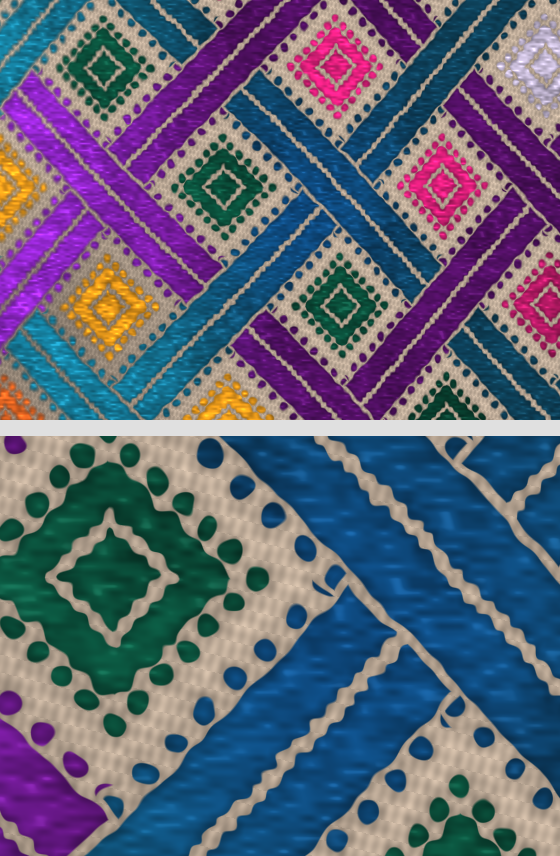
Top, the full canvas; bottom, a detail of the centre.
Write a WebGL 2 fragment shader that draws this pattern.

```glsl
#version 300 es
precision highp float;
// Embroidered basket weave: purple and teal satin strips cross over and under
// on linen, with a beaded diamond in every opening. A skewed lattice places the
// parts, distance functions shape them, and value noise adds thread and wear.

uniform vec2 u_resolution;
out vec4 fragColor;

// Lattice, in units of canvas height
const vec2 CROSSING = vec2(0.267, 0.553);
const vec2 STEP_DOWN = vec2(0.269, -0.283);
const vec2 STEP_UP = vec2(0.257, 0.286);
const float CELL = 0.39;
const float BEND = 0.014;

// Shapes, in units of one cell
const float STRIP_HALF = 0.152;
const float STRIP_REACH = 0.825;
const float SEAM_HALF = 0.015;
const float MOTIF_HALF = 0.172;
const float RING_RADIUS = 0.082;
const float RING_HALF = 0.013;
const float BEAD_RADIUS = 0.023;
const float BEAD_OFFSET = 0.033;
const float STRIP_BEAD_GAP = 0.088;
const float MOTIF_BEAD_GAP = 0.068;
const float STITCH_GAP = 0.044;
const float EDGE_WEAR = 0.016;

// Colours
const vec3 LINEN = vec3(0.80, 0.72, 0.64);
const vec3 PURPLE_LIT = vec3(0.57, 0.15, 0.80);
const vec3 PURPLE_DARK = vec3(0.31, 0.06, 0.38);
const vec3 TEAL_LIT = vec3(0.08, 0.48, 0.60);
const vec3 TEAL_DARK = vec3(0.05, 0.24, 0.33);
const vec3 BLUE_TINT = vec3(0.0, 0.03, 0.14);
const vec3 MOTIF_COLORS[5] = vec3[5](
    vec3(0.95, 0.42, 0.14), vec3(0.97, 0.64, 0.11), vec3(0.04, 0.31, 0.23),
    vec3(0.92, 0.13, 0.51), vec3(0.84, 0.79, 0.91));

float hash(vec2 p) {
    return fract(sin(dot(p, vec2(127.1, 311.7))) * 43758.5453);
}

float noise(vec2 p) {
    vec2 i = floor(p), f = fract(p);
    f = f * f * (3.0 - 2.0 * f);
    return mix(mix(hash(i), hash(i + vec2(1, 0)), f.x),
               mix(hash(i + vec2(0, 1)), hash(i + vec2(1, 1)), f.x), f.y);
}

// Distance to a row of round stitches
float beadRow(float along, float across, float gap) {
    return length(vec2(along - gap * round(along / gap), across)) - BEAD_RADIUS;
}

// Linen line that swells at each stitch; positive inside
float stitchedLine(float along, float across, float halfWidth) {
    return halfWidth * (1.0 + 0.3 * cos(6.2832 * along / STITCH_GAP)) - abs(across);
}

// Satin strip with a centre seam and beaded sides; q = (along, across)
float strip(vec2 q) {
    vec2 a = abs(q);
    float body = max(a.x - STRIP_REACH, a.y - STRIP_HALF);
    body = max(body, stitchedLine(q.x, q.y, SEAM_HALF));
    float beads = beadRow(q.x, a.y - STRIP_HALF - BEAD_OFFSET, STRIP_BEAD_GAP);
    beads = max(beads, max(0.17 - a.x, a.x - 0.78));
    return min(body, beads);
}

// Diamond with an inner ring and a border of beads
float motif(vec2 q) {
    float edge = max(abs(q.x), abs(q.y)), along = min(abs(q.x), abs(q.y));
    float body = edge - MOTIF_HALF - 0.006 * cos(6.2832 * along / MOTIF_BEAD_GAP);
    body = max(body, stitchedLine(along, edge - RING_RADIUS, RING_HALF));
    return min(body, beadRow(along, edge - MOTIF_HALF - BEAD_OFFSET, MOTIF_BEAD_GAP));
}

vec3 stripColor(float row, float glow, float blue) {
    vec3 teal = mix(TEAL_DARK, TEAL_LIT, glow) + BLUE_TINT * blue;
    vec3 purple = mix(PURPLE_DARK, PURPLE_LIT, glow);
    return mod(row, 2.0) < 0.5 ? purple : teal;
}

void main() {
    vec2 p = gl_FragCoord.xy / u_resolution.y;
    vec2 cloth = p - vec2(BEND * cos(6.03 * (p.x - 0.764)), 0.0);
    vec2 uv = inverse(mat2(STEP_DOWN, STEP_UP)) * (cloth - CROSSING);
    uv += EDGE_WEAR * (vec2(noise(p * 65.0), noise(p * 65.0 + 31.0)) - 0.5);

    // Light falls from the left; focus softens there
    float glow = 1.0 - smoothstep(0.1, 0.72, p.x + 0.25 * (p.y - 0.4));
    float blue = exp(-12.0 * dot(p - vec2(0.72, 0.5), p - vec2(0.72, 0.5)));
    float soft = 1.2 / (u_resolution.y * CELL) + 0.012 * (1.0 - smoothstep(0.0, 0.35, p.x));

    // Linen ground with a fine woven grain
    vec2 grain = mat2(0.97, 0.24, -0.24, 0.97) * p * vec2(105.0, 105.0);
    float weave = cos(6.2832 * grain.x + 3.1416 * floor(grain.y * 0.7)) * 0.6
                + cos(6.2832 * grain.y * 0.7) * 0.4;
    vec3 color = LINEN * (1.0 + 0.09 * weave + 0.12 * (noise(p * 130.0) - 0.5));
    color *= 1.0 - 0.28 * exp(-9.0 * dot(p - vec2(0.1, 0.2), p - vec2(0.1, 0.2)));

    // Strips alternate: each is centred on every second crossing
    vec2 nearest = round(uv);
    float downRow = nearest.y + 2.0 * round((uv.x - nearest.y) * 0.5);
    float upCol = nearest.x + 1.0 + 2.0 * round((uv.y - nearest.x - 1.0) * 0.5);
    float down = strip(uv - vec2(downRow, nearest.y));
    float up = strip(vec2(uv.y - upCol, uv.x - nearest.x));
    float diamond = motif(fract(uv) - 0.5);

    float d = min(down, up);
    vec3 thread = stripColor(down < up ? downRow : nearest.x, glow, blue);
    if (diamond < d) {
        thread = MOTIF_COLORS[int(clamp(floor(uv.y) + 2.0, 0.0, 4.0))];
        thread *= 1.0 - 0.3 * smoothstep(0.6, 1.2, p.x - p.y * 0.6);
        d = diamond;
    }

    // Satin strands, glints and a raised edge
    float strands = noise(vec2(p.x * 75.0 + p.y * 20.0, p.y * 190.0));
    float patches = noise(p * 14.0);
    thread *= 0.68 + 0.42 * strands + 0.24 * patches;
    thread += 0.10 * smoothstep(0.72, 1.0, strands) * (0.4 + thread);
    thread *= mix(0.82, 1.0, smoothstep(0.0, 0.025, -d));

    color *= 1.0 - 0.22 * exp(-max(d, 0.0) * 55.0);
    color = mix(color, thread, 1.0 - smoothstep(-soft, soft, d));
    fragColor = vec4(clamp(color, 0.0, 1.0), 1.0);
}
```
